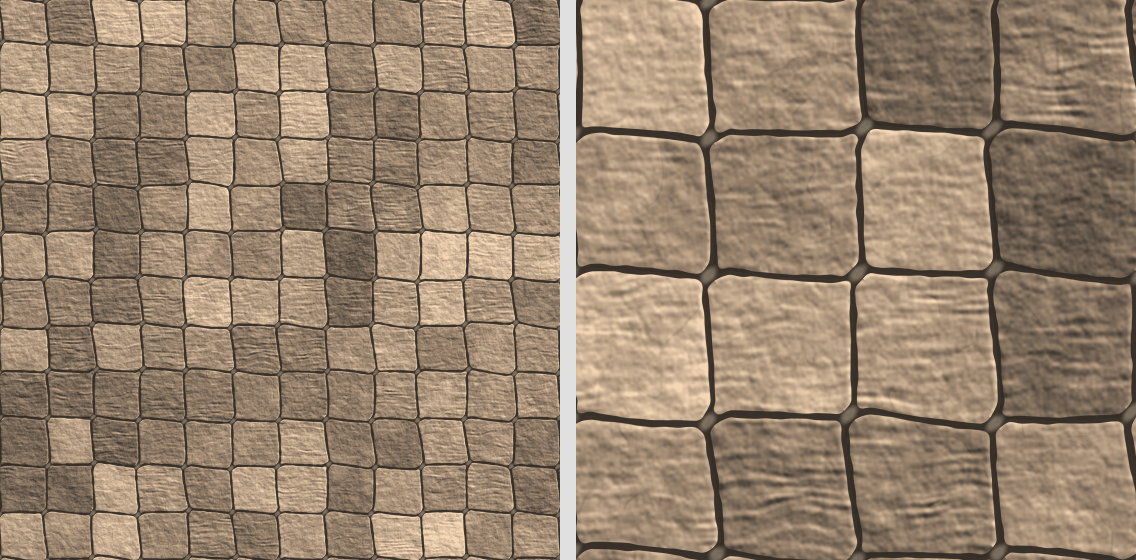
Left: the whole. Right: its middle third, enlarged.
Give the GLSL for this texture, as a WebGL 2 fragment shader.

```glsl
#version 300 es
precision highp float;
// Weathered sandstone paving: a square grid of tiles with skewed, bowed joints.
// Joints are curves x(y) and y(x); each tile gets its own tone, and its grain,
// grooves and veins come from noise lit from the upper right.
uniform vec2 u_resolution;
out vec4 fragColor;

#define TILES 12.0          // repeats across and down
#define JITTER 0.11         // random shift of joint crossings
#define SKEW 0.075          // tilt of each joint segment
#define BOW 0.06            // random curvature of joint segments
#define GAP 0.024           // half width of the dark joint
#define RIM 0.065           // width of the worn tile edge
#define RELIEF 0.85         // strength of surface lighting
#define TONE_SPREAD 0.36    // brightness range between tiles
#define VEIN 0.11           // darkness of veins

const vec3 JOINT = vec3(0.19, 0.165, 0.14);
const vec3 DARK  = vec3(0.26, 0.23, 0.20);
const vec3 MID   = vec3(0.62, 0.53, 0.44);
const vec3 LIGHT = vec3(0.96, 0.845, 0.71);
const vec3 GROUT = vec3(0.53, 0.48, 0.41);

float hash(vec2 p) {
  vec3 q = fract(p.xyx * vec3(0.1031, 0.1030, 0.0973));
  q += dot(q, q.yzx + 33.33);
  return fract((q.x + q.y) * q.z);
}

float noise(vec2 p) {
  vec2 i = floor(p), f = fract(p);
  f = f * f * (3.0 - 2.0 * f);
  return mix(mix(hash(i), hash(i + vec2(1, 0)), f.x),
             mix(hash(i + vec2(0, 1)), hash(i + vec2(1, 1)), f.x), f.y);
}

float fbm(vec2 p) {
  float sum = 0.0, amp = 0.5;
  for (int k = 0; k < 3; k++) {
    sum += amp * noise(p);
    p = p * 2.03 + 17.3;
    amp *= 0.5;
  }
  return sum / 0.875;
}

// Position of joint number i at distance t along it; repeats with the grid
float joint(float i, float t, float seed) {
  float j = floor(t), f = fract(t);
  vec2 key = mod(vec2(i, j), TILES) + seed;
  vec2 next = mod(vec2(i, j + 1.0), TILES) + seed;
  float shift = mix(hash(key), hash(next), f) - 0.5;
  float ends = smoothstep(0.0, 0.12, f) * (1.0 - smoothstep(0.88, 1.0, f));
  float bend = (hash(key + 51.0) - 0.5) * 4.0 * f * (1.0 - f);
  return i + JITTER * shift + SKEW * (0.5 - f) * ends + BOW * bend;
}

// Index of the tile between two neighbouring joints
float tileIndex(float x, float t, float seed) {
  float i = floor(x);
  if (x < joint(i, t, seed)) return i - 1.0;
  return x >= joint(i + 1.0, t, seed) ? i + 1.0 : i;
}

// Stone surface: rough grain, broken horizontal grooves and chipped hollows
float relief(vec2 q, float groove) {
  float wobble = 0.12 * noise(q * 3.0);
  float layers = noise(vec2(q.x * 3.5, (q.y + wobble) * 23.0));
  float hollow = smoothstep(0.0, 0.1, abs(fbm(q * 3.2 + 8.0) - 0.5));
  return fbm(q * 9.0) + groove * layers + 0.12 * hollow;
}

vec3 stoneColor(float t) {
  return t < 0.5 ? mix(DARK, MID, clamp(t * 2.0, 0.0, 1.0))
                 : mix(MID, LIGHT, clamp(t * 2.0 - 1.0, 0.0, 1.0));
}

void main() {
  vec2 p = gl_FragCoord.xy / u_resolution * TILES - vec2(0.0, 0.03);
  float aa = TILES / min(u_resolution.x, u_resolution.y);

  // Tile lookup and distances to its four sides
  vec2 cell = vec2(tileIndex(p.x, p.y, 3.0), tileIndex(p.y, p.x, 91.0));
  vec2 low = p - vec2(joint(cell.x, p.y, 3.0), joint(cell.y, p.x, 91.0));
  vec2 high = vec2(joint(cell.x + 1.0, p.y, 3.0), joint(cell.y + 1.0, p.x, 91.0)) - p;
  vec2 side = min(low, high);
  float edge = 0.1 - length(max(0.1 - side, 0.0));
  edge += 0.016 * (noise(p * 11.0) - 0.5);

  // Tone of the tile: broad patches plus its own variation
  vec2 id = mod(cell, TILES);
  float own = hash(id + 140.0);
  float tone = 0.55 + TONE_SPREAD * (own + 0.9 * noise(id * 0.45 + 7.0) - 0.95);

  // Surface detail, offset so that no two tiles are alike
  vec2 q = p - cell + 19.0 * vec2(hash(id + 23.0), hash(id + 67.0));
  float groove = mix(0.15, 0.6, hash(id + 205.0));
  vec2 toLight = vec2(0.012, 0.021);
  float lit = relief(q, groove) - relief(q + toLight, groove);
  float swirl = fbm(q * 2.3 + 1.6 * fbm(q * 1.9 + 5.0));
  float vein = 1.0 - smoothstep(0.0, 0.05, abs(swirl - 0.5));
  tone += RELIEF * lit + 0.28 * (swirl - 0.5) - VEIN * vein * noise(q * 6.0);
  tone += 0.09 * (noise(q * 31.0) - 0.5);

  // Worn edges: bright toward the light, shaded on the far sides
  float rim = 1.0 - smoothstep(GAP, RIM, edge);
  float facing = min(high.x, high.y) < min(low.x, low.y) ? 0.24 : -0.06;
  tone += rim * facing * (0.5 + noise(p * 5.0));

  // Dark joints, with pale grout where they cross
  float gap = 1.0 - smoothstep(GAP - aa * 0.7, GAP + aa * 0.7, edge);
  float crossing = 1.0 - smoothstep(0.025, 0.075, length(side));
  vec3 filling = mix(JOINT, GROUT, crossing * 0.8);
  fragColor = vec4(mix(stoneColor(tone), filling, gap * 0.94), 1.0);
}
```
